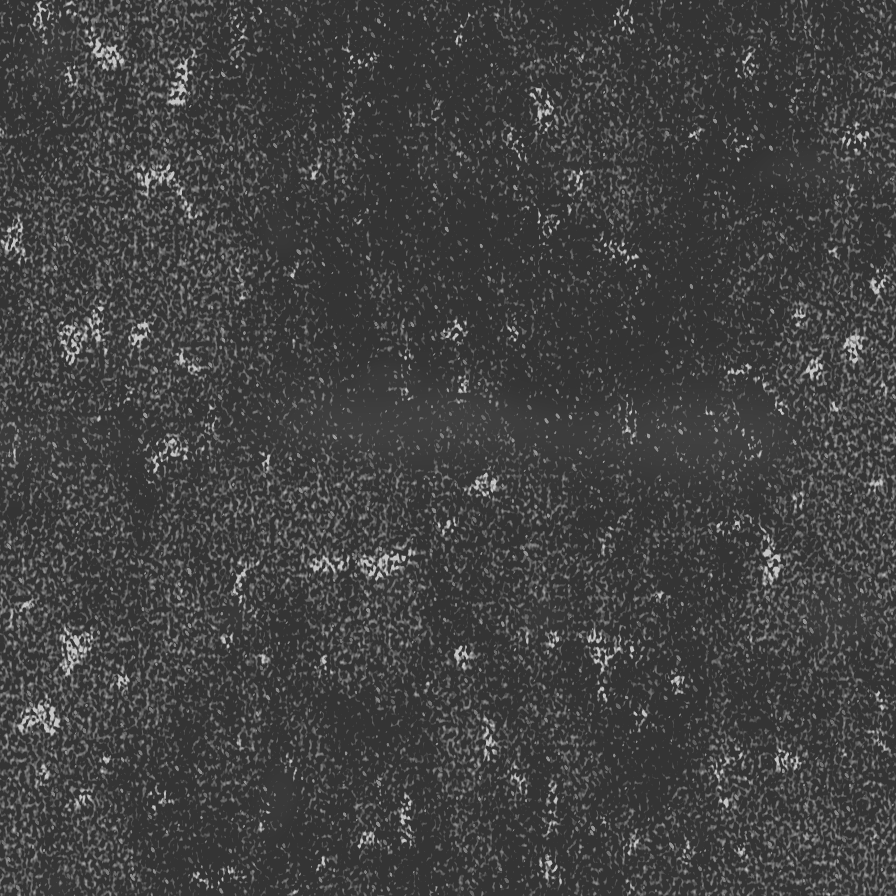
Write a WebGL 2 fragment shader that draws this texture.

```glsl
#version 300 es
precision highp float;

#define BASE_TONE 0.205
#define PEAK_TONE 0.78
#define GRAIN_FREQ vec2(215.0, 155.0)
#define GRAIN_GAIN 0.45
#define CLUMP_GAIN 1.1
#define WEAR_LEVEL 0.62
#define SPARSE_CUT 0.44
#define DENSE_CUT -0.11
#define SPECK_CELLS 80.0
#define SPECK_CHANCE 0.32
#define HAZE_TONE 0.045

uniform vec2 u_resolution;
out vec4 fragColor;

const float TAU = 6.2831853;

// Two random values in 0..1 for a lattice cell
vec2 hash2(vec2 cell) {
    uvec2 q = uvec2(ivec2(cell));
    uint h = q.x * 1597334677u ^ q.y * 3812015801u;
    h = (h ^ (h >> 15)) * 2246822519u;
    h = (h ^ (h >> 13)) * 3266489917u;
    h ^= h >> 16;
    return vec2(h & 65535u, h >> 16) / 65535.0;
}

float cornerSlope(vec2 cell, vec2 offset) {
    float angle = TAU * hash2(cell).x;
    return dot(vec2(cos(angle), sin(angle)), offset);
}

float gradientNoise(vec2 p) {
    vec2 i = floor(p), f = fract(p);
    vec2 w = f * f * f * (f * (f * 6.0 - 15.0) + 10.0);
    vec2 e = vec2(1.0, 0.0);
    float low = mix(cornerSlope(i, f), cornerSlope(i + e.xy, f - e.xy), w.x);
    float high = mix(cornerSlope(i + e.yx, f - e.yx), cornerSlope(i + e.xx, f - e.xx), w.x);
    return mix(low, high, w.y);
}

float fbm(vec2 p) {
    float sum = 0.0, amplitude = 1.0;
    for (int octave = 0; octave < 4; octave++) {
        sum += amplitude * gradientNoise(p);
        p = mat2(1.6, 1.2, -1.2, 1.6) * p + 17.3;
        amplitude *= 0.5;
    }
    return sum;
}

// Fine flecks, slightly taller than wide
float grainField(vec2 uv) {
    vec2 p = uv * GRAIN_FREQ;
    float coarse = gradientNoise(p + 0.6 * gradientNoise(p * 0.3));
    float fine = gradientNoise(mat2(1.4, 0.6, -0.6, 1.4) * p + 41.7);
    return 1.2 * (coarse + 0.6 * fine);
}

// Broad patches, vertical streaks and mottling
float wearField(vec2 uv) {
    float patches = 0.9 * fbm(uv * vec2(2.8, 2.3) + 5.2);
    float streaks = 0.5 * gradientNoise(uv * vec2(24.0, 8.0) + 31.0);
    float mottle = 0.4 * gradientNoise(uv * vec2(48.0, 36.0) + 63.0);
    float sides = 0.16 * cos(TAU * (uv.x - 0.06));
    return WEAR_LEVEL + patches + streaks + mottle + sides;
}

// Isolated chips scattered over a jittered grid
float speckField(vec2 uv, float roughness, float pixel) {
    vec2 home = floor(uv * SPECK_CELLS);
    float cover = 0.0;
    for (int y = -1; y <= 1; y++) {
        for (int x = -1; x <= 1; x++) {
            vec2 cell = home + vec2(x, y);
            vec2 place = hash2(cell), kind = hash2(cell + 211.0);
            vec2 d = uv - (cell + place) / SPECK_CELLS;
            d.x += (kind.y - 0.5) * d.y;
            float radius = mix(0.0008, 0.0024, kind.y * kind.y);
            float edge = length(d * vec2(1.2, 0.8)) - radius + 0.001 * roughness;
            float chip = 1.0 - smoothstep(-0.5 * pixel, 0.7 * pixel, edge);
            cover = max(cover, chip * step(kind.x, SPECK_CHANCE) * mix(0.4, 1.0, place.x));
        }
    }
    return cover;
}

// Soft smears, strongest along a horizontal band
float hazeField(vec2 uv) {
    float offset = (uv.y - 0.52 - 0.08 * gradientNoise(uv * 3.0 + 9.0)) / 0.06;
    float band = exp(-offset * offset) * smoothstep(-0.2, 0.3, gradientNoise(uv * vec2(3.5, 6.0) + 2.4));
    float puffs = smoothstep(0.3, 0.6, gradientNoise(uv * 8.0 + 77.0));
    return max(band, 0.6 * puffs);
}

void main() {
    vec2 uv = gl_FragCoord.xy / u_resolution.y;
    float pixel = 1.0 / u_resolution.y;

    float grain = grainField(uv);
    float wear = smoothstep(0.0, 1.0, wearField(uv));
    float haze = hazeField(uv);
    float clump = smoothstep(0.27, 0.52, gradientNoise(uv * vec2(32.0, 23.0) + 13.0)
                + 0.55 * gradientNoise(uv * 9.0 + 50.0));

    // Grain shows where it rises above the local cut
    float cut = mix(SPARSE_CUT, DENSE_CUT, wear) - 0.2 * clump + 0.28 * haze;
    float lit = max(grain - cut, 0.0) * mix(GRAIN_GAIN, CLUMP_GAIN, clump);
    float specks = 0.4 * speckField(uv, grain, pixel);

    float tone = BASE_TONE + HAZE_TONE * haze + max(lit, specks);
    fragColor = vec4(vec3(min(tone, PEAK_TONE)), 1.0);
}
```
